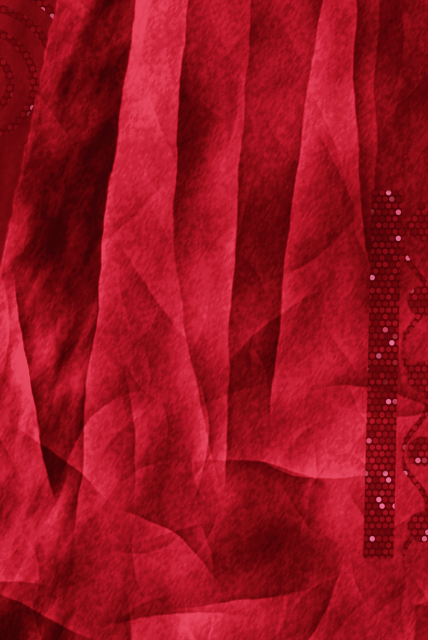
Write a Shadertoy shader that draws this texture.

```glsl
// Crumpled crimson satin: long hanging folds, short scattered wrinkles and sequin trim.
// All shading is summed into one signed light value, squashed to 0..1 and
// sent through a colour ramp whose stops set the share of each red.

const vec3 REDS[6] = vec3[6](
    vec3(0.37, 0.015, 0.035), vec3(0.51, 0.04, 0.07), vec3(0.62, 0.06, 0.11),
    vec3(0.73, 0.09, 0.16), vec3(0.81, 0.15, 0.24), vec3(0.90, 0.27, 0.37));
const float STOPS[6] = float[6](0.07, 0.25, 0.47, 0.70, 0.89, 0.98);
const vec3 GLINT = vec3(0.98, 0.50, 0.68);

// Long folds: x at top, bend control, x at bottom, strength (sign = lit side)
const int FOLD_COUNT = 7;
const vec4 FOLDS[7] = vec4[7](
    vec4(0.312, 0.218, 0.352, 1.0), vec4(0.406, 0.354, 0.354, 1.1),
    vec4(0.527, 0.450, 0.420, -0.9), vec4(0.565, 0.540, 0.585, 0.9),
    vec4(0.592, 0.595, 0.580, 0.7), vec4(0.225, 0.155, 0.117, -1.3),
    vec4(0.020, 0.045, 0.090, 1.5));
// Lower and upper end of each fold
const vec2 SPANS[7] = vec2[7](
    vec2(0.22, 1.1), vec2(0.22, 1.1), vec2(0.33, 1.1), vec2(0.55, 1.1),
    vec2(0.60, 1.1), vec2(0.14, 1.1), vec2(0.20, 0.58));

const float FOLD_WIDTH = 0.026;
const float EDGE_SOFT = 0.0022;
const float WRINKLE_CELLS = 6.5;
const float SEQUINS = 98.0;
const float GRAIN = 0.75;
const float CONTRAST = 1.75;
const float EXPOSURE = 0.20;

vec2 hash2(vec2 p) {
    vec3 q = fract(p.xyx * vec3(0.1031, 0.1030, 0.0973));
    q += dot(q, q.yzx + 33.33);
    return fract((q.xx + q.yz) * q.zy);
}

float noise(vec2 p) {
    vec2 i = floor(p), f = fract(p);
    f = f * f * (3.0 - 2.0 * f);
    return mix(mix(hash2(i).x, hash2(i + vec2(1, 0)).x, f.x),
               mix(hash2(i + vec2(0, 1)).x, hash2(i + vec2(1, 1)).x, f.x), f.y);
}

float fbm(vec2 p) {
    float sum = 0.0, amp = 0.53;
    for (int i = 0; i < 4; i++) {
        sum += amp * noise(p);
        p = mat2(0.8, 0.6, -0.6, 0.8) * p * 2.03 + 7.1;
        amp *= 0.5;
    }
    return sum;
}

// Sharp line with a lit flank on the left and a shaded flank on the right
float crease(float d, float width) {
    return exp(-abs(d) / width) * mix(0.65, -1.0, smoothstep(-EDGE_SOFT, EDGE_SOFT, d));
}

float foldX(int i, float y) {
    float k = clamp((y - SPANS[i].x) / (SPANS[i].y - SPANS[i].x), 0.0, 1.0);
    vec4 f = FOLDS[i];
    return mix(mix(f.z, f.y, k), mix(f.y, f.x, k), k);
}

float longFolds(vec2 p) {
    float sum = 0.0;
    for (int i = 0; i < FOLD_COUNT; i++) {
        vec2 span = SPANS[i];
        float ends = smoothstep(span.x, span.x + 0.07, p.y) * smoothstep(span.y, span.y - 0.05, p.y);
        float swell = 0.45 + 1.1 * noise(vec2(p.y * 7.0, float(i) * 5.3));
        sum += FOLDS[i].w * ends * swell * crease(p.x - foldX(i, p.y), FOLD_WIDTH * swell);
    }
    return sum;
}

// One short bent crease per cell, steep above and flatter near the hem
float wrinkles(vec2 p, float cells) {
    vec2 home = floor(p * cells);
    float sum = 0.0;
    for (int j = -1; j <= 1; j++)
    for (int i = -1; i <= 1; i++) {
        vec2 id = home + vec2(i, j), h = hash2(id + 3.7), g = hash2(id + 41.3);
        vec2 q = p - (id + h) / cells;
        float angle = mix(0.3, 1.35, smoothstep(0.05, 0.6, id.y / cells)) + (g.x - 0.5) * 2.2;
        q = vec2(dot(q, vec2(cos(angle), sin(angle))), dot(q, vec2(-sin(angle), cos(angle))));
        q *= cells;
        float bend = q.y + (h.x - 0.5) * q.x * q.x;
        sum += sign(g.y - 0.5) * smoothstep(0.85, 0.1, abs(q.x)) * crease(bend / cells, 0.13 / cells);
    }
    return sum;
}

void mainImage(out vec4 fragColor, in vec2 fragCoord) {
    vec2 p = fragCoord / iResolution.y;
    vec2 cloth = p + 0.022 * (vec2(fbm(p * 8.0), fbm(p * 8.0 + 19.0)) - 0.5);

    // Soft slanted shadows and silky blotches
    vec2 slant = vec2(cloth.x + cloth.y, cloth.y - cloth.x);
    float light = EXPOSURE + 2.6 * (fbm(slant * vec2(3.5, 8.0)) - 0.5);
    light += 2.0 * (fbm(cloth * vec2(17.0, 6.0) + 5.0) - 0.5);
    light -= 0.7 * smoothstep(0.50, 0.63, p.x) * smoothstep(0.35, 0.9, p.y);
    light -= 0.4 * smoothstep(0.58, 0.64, p.x);

    // Glossier panel at the left with strong steep streaks
    float satin = smoothstep(0.006, -0.006, cloth.x - foldX(5, p.y));
    float streak = fbm(vec2(cloth.x * 24.0 - cloth.y * 10.0, cloth.y * 6.0 + cloth.x * 5.0));
    light += satin * (5.5 * (streak - 0.5) - 0.3 * smoothstep(0.15, 0.35, p.y));

    // Folds and wrinkles
    light += 1.2 * longFolds(cloth);
    float crumple = mix(1.1, 0.4, smoothstep(0.2, 0.8, p.y));
    light += crumple * (wrinkles(cloth, WRINKLE_CELLS) + 0.5 * wrinkles(cloth + 0.37, WRINKLE_CELLS * 1.8));

    // Fine slanted weave
    vec2 weave = vec2(p.x * 0.87 - p.y * 0.5, p.x * 0.5 + p.y * 0.87);
    light += GRAIN * (noise(weave * vec2(300.0, 150.0)) - 0.5) + 0.3 * (noise(p * 420.0) - 0.5);

    // Dark corner beyond the stitched edge
    float hem = p.x - (p.y - 0.57) * 0.21 + 0.004 * noise(p * 60.0);
    float corner = smoothstep(0.002, -0.002, hem) * smoothstep(0.55, 0.6, p.y);
    light = mix(light, -0.9 + 0.3 * light, corner);
    light += 0.7 * smoothstep(0.004, 0.0, abs(hem)) * smoothstep(0.55, 0.6, p.y) * noise(p * 150.0);

    // Sequin areas: straight band, winding vine with rosettes, corner arcs
    float bandX = abs(p.x - 0.588 - 0.024 * p.y);
    float band = smoothstep(0.025, 0.022, bandX) * smoothstep(0.0, 0.006, min(p.y - 0.125, 0.705 - p.y));
    float vine = smoothstep(0.007, 0.004, abs(p.x - 0.648 - 0.022 * sin(p.y * 38.0)));
    vec2 rosette = vec2(p.x - 0.660, (fract(p.y * 8.5) - 0.5) / 8.5);
    vine = max(vine, smoothstep(0.026, 0.021, length(rosette)));
    vine *= smoothstep(0.625, 0.632, p.x) * smoothstep(0.1, 0.13, p.y) * smoothstep(0.7, 0.67, p.y);
    float arcs = corner * smoothstep(0.3, 0.6, sin(length(p - vec2(-0.03, 0.87)) * 170.0)) * smoothstep(0.75, 0.8, p.y);
    float trim = max(max(band, 0.85 * vine), 0.7 * arcs);

    // Overlapping discs, a few of them flashing
    vec2 grid = p * SEQUINS;
    grid.x += 0.5 * mod(floor(grid.y), 2.0);
    vec2 spark = hash2(floor(grid) + 11.0);
    float disc = smoothstep(0.52, 0.3, length(fract(grid) - 0.5));
    light = mix(light, -1.65 + disc * (0.5 + 1.1 * spark.x) + 0.2 * light, trim * 0.9);
    float cluster = smoothstep(0.52, 0.75, noise(p * 13.0 + 2.0)) + 0.7 * smoothstep(0.09, 0.03, abs(p.y - 0.18));
    float flash = disc * trim * smoothstep(0.90, 0.95, spark.y + 0.06 * cluster - 0.04);

    // Light to colour
    float tone = 1.0 / (1.0 + exp(-CONTRAST * light));
    vec3 color = REDS[0] * mix(0.62, 1.0, smoothstep(0.0, STOPS[0], tone));
    for (int i = 0; i < 5; i++)
        color = mix(color, REDS[i + 1], clamp((tone - STOPS[i]) / (STOPS[i + 1] - STOPS[i]), 0.0, 1.0));
    fragColor = vec4(mix(color, GLINT, 0.85 * flash), 1.0);
}
```
